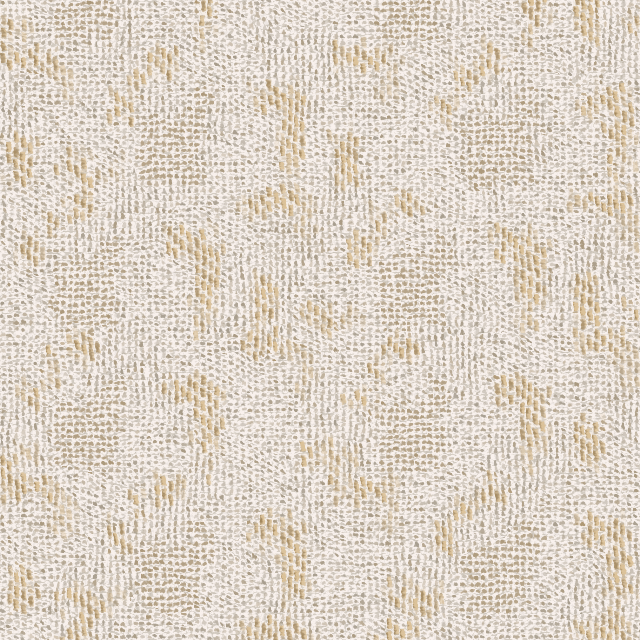
Write a WebGL 1 fragment shader that draws this texture.

```glsl
precision highp float;
uniform vec2 u_resolution;

float hash(vec2 p) {
  return fract(sin(dot(p, vec2(12.71, 31.17))) * 4375.85);
}

// Cellular noise: distance to the nearest scattered point
float cells(vec2 p) {
  vec2 base = floor(p);
  float nearest = 2.0;
  for (int j = -1; j <= 1; j++) {
    for (int i = -1; i <= 1; i++) {
      vec2 c = base + vec2(float(i), float(j));
      vec2 point = c + vec2(hash(c), hash(c + 17.3));
      nearest = min(nearest, length(point - p));
    }
  }
  return nearest;
}

// Layered sines, about -1 to 1
float waves(vec2 p) {
  return 0.45 * sin(p.x + 1.7 * sin(p.y * 0.8))
       + 0.35 * sin(p.y * 1.3 - p.x * 0.6 + 2.0)
       + 0.20 * sin(p.x * 2.3 + p.y * 1.9);
}

// Soft rectangle: centre c, half size h, in stitches
float block(vec2 p, vec2 c, vec2 h) {
  vec2 d = abs(p - c) - h;
  return 1.0 - smoothstep(-0.5, 0.7, max(d.x, d.y));
}

// Brocade layout at a stitch: x = gold floats, y = open mesh
vec2 motif(vec2 stitch) {
  vec2 p = stitch + 2.2 * (vec2(hash(stitch), hash(stitch + 7.3)) - 0.5);
  p.y -= 3.1;
  float band = floor(p.y / 21.5);
  p.x += 13.0 * step(0.5, mod(band, 3.0));
  float tile = floor(p.x / 49.0);
  p = vec2(mod(p.x, 49.0), mod(p.y, 21.5));

  // Arch with a faint right leg
  float arch = block(p, vec2(5.0, 19.7), vec2(4.3, 1.3));
  arch = max(arch, 0.5 * block(p, vec2(9.6, 16.5), vec2(1.2, 3.2)));

  // Diagonal steps
  float steps = block(p, vec2(25.0, 19.4), vec2(2.0, 1.6));
  steps = max(steps, block(p, vec2(20.8, 16.5), vec2(1.0, 1.9)));
  steps = max(steps, block(p, vec2(17.8, 12.0), vec2(1.4, 1.8)));

  // Hook with a long leg
  float hook = block(p, vec2(41.5, 13.2), vec2(3.2, 1.7));
  hook = max(hook, block(p, vec2(44.0, 8.5), vec2(1.6, 4.5)));
  hook = max(hook, 0.7 * block(p, vec2(43.3, 1.3), vec2(0.8, 1.8)));

  // Post and small chevron, missing from some tiles
  float post = block(p, vec2(3.2, 4.8), vec2(1.7, 3.6));
  float chevron = block(p, vec2(11.0, 3.4), vec2(1.8, 1.3));
  chevron = max(chevron, block(p, vec2(13.6, 1.6), vec2(1.6, 1.4)));
  chevron = max(chevron, 0.6 * block(p, vec2(16.8, 3.2), vec2(1.4, 1.2)));
  post *= step(0.4, hash(vec2(tile, band) + 2.6));
  chevron *= step(0.25, hash(vec2(tile, band) + 5.1));

  float mesh = block(p, vec2(25.5, 6.0), vec2(4.8, 5.2));
  mesh = max(mesh, block(p, vec2(30.0, 12.0), vec2(1.7, 3.0)));
  mesh = max(mesh, 0.4 * block(p, vec2(7.0, 14.5), vec2(4.0, 3.5)));
  return vec2(max(max(arch, steps), max(hook, max(post, chevron))), mesh);
}

void main() {
  vec2 s = gl_FragCoord.xy / u_resolution * 96.0;
  s += 0.25 * vec2(waves(s.yx * 0.45), waves(s * 0.5 + 4.0));
  float column = floor(s.x);
  vec2 cell = floor(s) + 0.5;
  float grain = cells(s * vec2(2.3, 2.0)) - 0.48;
  float fuzz = cells(s * vec2(1.5, 2.6) + 40.0) - 0.48;

  // Ground weave: cords with a ragged gap in each stitch
  float tight = smoothstep(0.0, 0.3, waves(cell * vec2(0.21, 0.3)));
  tight *= 1.0 - step(0.3, motif(cell).y);
  vec2 g = s + vec2(0.0, 0.5 * mod(column, 2.0) * step(0.5, tight));
  vec2 id = floor(g);
  vec2 f = fract(g) - 0.5;
  float vary = hash(id);
  vec2 brocade = motif(id + 0.5);
  float mesh = brocade.y;
  float rib = smoothstep(0.1, 0.35, waves(cell * vec2(0.25, 0.17) + 9.0));
  f += 0.3 * (vec2(vary, hash(id + 3.7)) - 0.5);
  f.x *= 1.0 + 0.8 * f.y;
  f.y += 0.35 * f.x * (tight + vary - 0.5);
  vec2 gapSize = mix(vec2(0.42, 0.30), vec2(0.29, 0.52), rib * (1.0 - mesh));
  gapSize *= 0.85 + 0.3 * hash(id + 8.2) + 0.15 * mesh;
  float gap = 1.0 - smoothstep(0.4, 1.15, length(f / gapSize) + 0.9 * grain);
  gap *= mix(0.4, 1.0, max(vary, 0.75 * mesh));

  // Bright yarn with fuzzy grey creases
  float crease = smoothstep(0.05, 0.42, fuzz + 0.25 * smoothstep(0.2, 0.5, abs(f.y)));
  vec3 color = mix(vec3(0.975, 0.947, 0.93), vec3(0.83, 0.80, 0.76), crease);
  color -= 0.04 * smoothstep(0.0, 0.35, grain);
  vec3 gapColor = mix(vec3(0.65, 0.615, 0.56), vec3(0.68, 0.59, 0.45),
                      max(max(0.75 * mesh, brocade.x), 0.6 * hash(id + 1.9)));
  color = mix(color, gapColor, gap);

  // Gold floats: staggered, slightly slanted, two stitches tall
  vec2 b = vec2(s.x, 0.5 * s.y + 0.4 * column);
  vec2 floatId = floor(b);
  vec2 q = fract(b) - 0.5;
  vec2 center = vec2(column + 0.5, 2.0 * (floatId.y + 0.5 - 0.4 * column));
  float gold = motif(center).x;
  float tone = hash(floatId);
  q += vec2(0.25 * q.y + 0.16 * (tone - 0.5), 0.16 * (hash(floatId + 6.4) - 0.5));
  float strand = (1.0 - smoothstep(0.22, 0.44, abs(q.x) + 0.25 * grain))
               * (1.0 - smoothstep(0.28, 0.44, abs(q.y) + 0.2 * fuzz));
  float lit = smoothstep(-0.3, 0.25, q.x + 0.5 * (tone - 0.5) - 0.5 * fuzz);
  vec3 goldColor = mix(vec3(0.63, 0.52, 0.35), vec3(0.86, 0.76, 0.60), lit);
  color = mix(color, vec3(0.94, 0.90, 0.84), 0.25 * gold);
  color = mix(color, goldColor, strand * gold * mix(0.7, 1.0, tone));

  gl_FragColor = vec4(color, 1.0);
}
```
